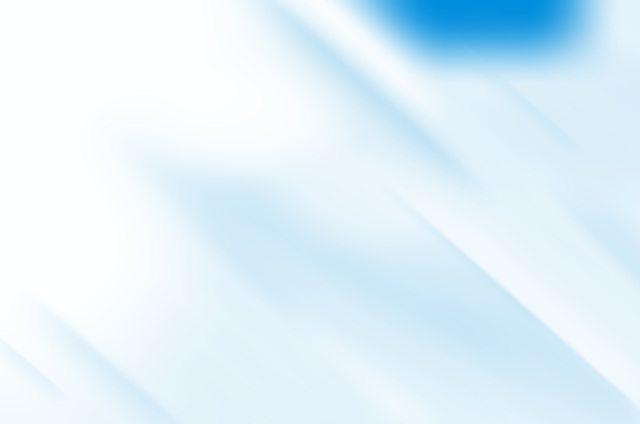
Reproduce this background procedurally as a Shadertoy shader.

```glsl
// Soft diagonal light streaks in white and pale blue with a vivid blue patch at the top right.

const float ASPECT = 1.506;                     // layout width in canvas heights
const vec3 WHITE = vec3(0.994, 0.998, 1.0);
const vec3 PALE = vec3(0.890, 0.952, 0.982);
const vec3 SOFT_BLUE = vec3(0.725, 0.875, 0.958);
const vec3 DEEP_BLUE = vec3(0.0, 0.555, 0.865);
const vec2 STREAK_DIR = vec2(0.748, -0.664);    // common direction of the fine grain
const float GRAIN_AMOUNT = 0.040;

float hash(vec2 cell) {
    vec3 h = fract(vec3(cell.xyx) * 0.1031);
    h += dot(h, h.yzx + 33.33);
    return fract((h.x + h.y) * h.z);
}

float valueNoise(vec2 p) {
    vec2 cell = floor(p), f = fract(p);
    f = f * f * (3.0 - 2.0 * f);
    float low = mix(hash(cell), hash(cell + vec2(1, 0)), f.x);
    float high = mix(hash(cell + vec2(0, 1)), hash(cell + vec2(1, 1)), f.x);
    return mix(low, high, f.y);
}

// Signed distance to the line a-b, positive on its upper right side
float lineSide(vec2 p, vec2 a, vec2 b) {
    vec2 dir = normalize(b - a);
    return dot(p - a, vec2(-dir.y, dir.x));
}

// Streak from a to b with its own softness below and above the line
float streak(vec2 p, vec2 a, vec2 b, float below, float above) {
    float along = dot(p - a, b - a) / dot(b - a, b - a);
    float side = lineSide(p, a, b);
    side /= side > 0.0 ? above : below;
    return exp(-side * side) * smoothstep(0.0, 0.4, along) * smoothstep(1.0, 0.7, along);
}

// Flat-topped elliptical glow
float glow(vec2 p, vec2 center, vec2 radius) {
    vec2 q = (p - center) / radius;
    float d = dot(q, q);
    return exp(-d * d);
}

// Blue patch: slanted left edge that tightens downwards, soft bottom and right edges
float patchMask(vec2 p) {
    float leftWidth = mix(0.05, 0.20, clamp((p.y - 0.8) / 0.2, 0.0, 1.0));
    float left = smoothstep(0.0, leftWidth, lineSide(p, vec2(0.755, 1.0), vec2(0.975, 0.80)));
    float bottom = smoothstep(0.79, 1.0, p.y);
    float right = smoothstep(1.47, 1.23, p.x);
    return 1.0 - pow(1.0 - left * bottom * right, 1.4);
}

// Fine noise stretched along the streaks
float grain(vec2 p) {
    vec2 q = vec2(dot(p, STREAK_DIR), dot(p, vec2(-STREAK_DIR.y, STREAK_DIR.x)));
    float sum = 0.0, weight = 0.5;
    vec2 scale = vec2(1.5, 12.0);
    for (int i = 0; i < 4; i++) {
        sum += weight * (valueNoise(q * scale + 17.0 * float(i)) - 0.5);
        scale *= 2.0;
        weight *= 0.55;
    }
    return sum;
}

void mainImage(out vec4 fragColor, in vec2 fragCoord) {
    vec2 p = fragCoord / iResolution.xy * vec2(ASPECT, 1.0);

    // Pale ground with white light on the left
    vec3 color = mix(WHITE, PALE, smoothstep(-0.5, 0.6, p.x));
    color = mix(color, WHITE, glow(p, vec2(0.20, 0.97), vec2(0.56, 0.40)));
    color = mix(color, WHITE, glow(p, vec2(0.08, 0.45), vec2(0.37, 0.34)));

    // Wide central body with a denser core
    color = mix(color, SOFT_BLUE, 0.30 * streak(p, vec2(0.157, 0.745), vec2(1.412, 0.039), 0.12, 0.11));
    color = mix(color, SOFT_BLUE, 0.30 * streak(p, vec2(0.157, 0.735), vec2(1.412, 0.029), 0.05, 0.06));
    color = mix(color, SOFT_BLUE, 0.25 * streak(p, vec2(0.255, 0.706), vec2(0.961, -0.04), 0.025, 0.12));
    color = mix(color, WHITE, 0.40 * streak(p, vec2(0.608, 0.314), vec2(1.059, -0.059), 0.04, 0.05));
    color = mix(color, WHITE, 0.80 * glow(p, vec2(0.57, 0.73), vec2(0.24, 0.14)));
    color = mix(color, WHITE, 0.30 * glow(p, vec2(0.86, 0.53), vec2(0.20, 0.12)));

    // Light band and the blue edge beneath it, which starts as a thin line
    color = mix(color, WHITE, 0.60 * streak(p, vec2(0.784, 0.706), vec2(1.667, -0.098), 0.03, 0.08));
    color = mix(color, SOFT_BLUE, 0.50 * streak(p, vec2(0.941, 0.529), vec2(1.627, -0.078), 0.12, 0.008));
    color = mix(color, SOFT_BLUE, 0.25 * streak(p, vec2(0.843, 0.618), vec2(1.400, 0.124), 0.016, 0.005));

    // Right side tints
    color = mix(color, SOFT_BLUE, 0.22 * glow(p, vec2(1.45, 0.73), vec2(0.34, 0.16)));
    color = mix(color, SOFT_BLUE, 0.45 * streak(p, vec2(1.255, 0.598), vec2(1.667, 0.196), 0.025, 0.07));

    // Upper streak, blue patch and the light ridge between them
    color = mix(color, SOFT_BLUE, 0.30 * streak(p, vec2(0.490, 1.127), vec2(1.190, 0.50), 0.09, 0.035));
    color = mix(color, SOFT_BLUE, 0.65 * streak(p, vec2(0.490, 1.127), vec2(1.190, 0.50), 0.036, 0.020));
    color = mix(color, WHITE, 0.70 * streak(p, vec2(0.600, 1.123), vec2(1.078, 0.686), 0.025, 0.035));
    color = mix(color, DEEP_BLUE, patchMask(p));
    color = mix(color, SOFT_BLUE, 0.25 * streak(p, vec2(1.06, 0.92), vec2(1.412, 0.608), 0.025, 0.006));

    // Lower left streaks
    color = mix(color, SOFT_BLUE, 0.38 * streak(p, vec2(0.02, 0.343), vec2(0.49, -0.07), 0.05, 0.014));
    color = mix(color, SOFT_BLUE, 0.28 * streak(p, vec2(-0.04, 0.235), vec2(0.176, 0.049), 0.025, 0.004));

    // Grain fades out in the white areas
    float tint = smoothstep(0.0, 0.12, WHITE.r - color.r);
    color += GRAIN_AMOUNT * tint * grain(p) * vec3(1.0, 0.6, 0.3);
    fragColor = vec4(clamp(color, 0.0, 1.0), 1.0);
}
```
